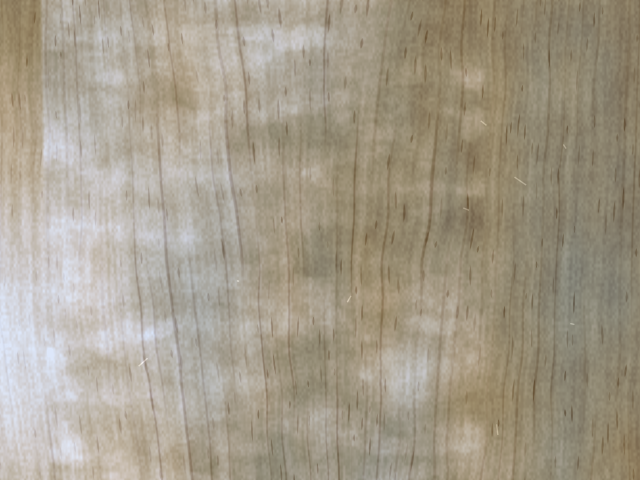
This texture is drawn by a Shadertoy shader. Its source:

```glsl
float hash(vec2 p) {
    vec3 q = fract(p.xyx * vec3(0.1031, 0.1030, 0.0973));
    q += dot(q, q.yzx + 33.33);
    return fract((q.x + q.y) * q.z);
}

float noise(vec2 p) {
    vec2 i = floor(p), f = fract(p);
    f = f * f * (3.0 - 2.0 * f);
    return mix(mix(hash(i), hash(i + vec2(1, 0)), f.x),
               mix(hash(i + vec2(0, 1)), hash(i + 1.0), f.x), f.y);
}

float fbm(vec2 p) {
    float sum = 0.0, gain = 0.53;
    for (int i = 0; i < 4; i++) {
        sum += gain * noise(p);
        p = p * 2.03 + 17.3;
        gain *= 0.5;
    }
    return sum;
}

float blob(vec2 p, vec2 center, vec2 radius) {
    vec2 q = (p - center) / radius;
    return exp(-dot(q, q));
}

float segment(vec2 p, vec2 a, vec2 along) {
    return length(p - a - along * clamp(dot(p - a, along) / dot(along, along), 0.0, 1.0));
}

// Straight grain at the sides, closing downwards around the middle
float grainCoord(vec2 p) {
    float d = p.x - 0.66;
    float bend = 0.5 * d * (p.y - 0.4) * exp(-7.0 * d * d);
    return p.x - bend + 0.04 * (noise(p * vec2(4.0, 2.6)) - 0.5)
         + 0.009 * (noise(p * vec2(13.0, 11.0)) - 0.5);
}

// Growth lines: crisp on one side, fading on the other
float growthLines(float g, float y, float px) {
    float c = g * 29.0, id = floor(c);
    float d = (fract(c) - 0.3 - 0.4 * hash(vec2(id, 3.0))) / 29.0;
    float w = 0.0014 + 0.0012 * hash(vec2(id, 8.0));
    float core = 1.0 - smoothstep(w - 0.5 * px, w + px, abs(d));
    float halo = exp(-abs(d) * (d > 0.0 ? 130.0 : 500.0));
    float presence = smoothstep(0.25, 0.75, noise(vec2(id * 7.3, y * 3.5 + id)));
    return (0.65 * core + 0.4 * halo) * presence * (0.35 + 0.65 * hash(vec2(id, 21.0)));
}

// Short dark pores lying along the grain
float pores(float g, float y, float px) {
    float column = floor(g * 62.0);
    vec2 cell = vec2(g * 62.0, y * 13.0 + 9.0 * hash(vec2(column, 5.0)));
    vec2 id = floor(cell);
    float h = hash(id + 40.0);
    vec2 d = (fract(cell) - vec2(0.3 + 0.4 * hash(id), 0.5)) / vec2(62.0, 13.0);
    float len = 0.008 + 0.02 * hash(id + 71.0);
    float w = 0.0015 * (1.0 - smoothstep(0.0, len, abs(d.y)));
    return step(0.68, h) * (1.0 - smoothstep(w - 0.4 * px, w + px, abs(d.x)))
         * (1.0 - smoothstep(0.6 * len, len, abs(d.y))) * (0.4 + 0.6 * hash(id + 13.0));
}

vec3 woodTone(float k) {
    vec3 c = mix(vec3(0.51, 0.47, 0.39), vec3(0.58, 0.55, 0.46), clamp(k, -1.0, 1.0));
    c = mix(c, vec3(0.66, 0.62, 0.55), clamp(k - 1.0, 0.0, 1.0));
    c = mix(c, vec3(0.73, 0.71, 0.67), clamp(k - 2.0, 0.0, 1.0));
    c = mix(c, vec3(0.80, 0.79, 0.80), clamp(k - 3.0, 0.0, 1.0));
    return mix(c, vec3(0.85, 0.88, 0.94), clamp(k - 4.0, 0.0, 1.3));
}

void mainImage(out vec4 fragColor, in vec2 fragCoord) {
    float px = 1.0 / iResolution.y;
    vec2 p = fragCoord * px;
    vec2 uv = fragCoord / iResolution.xy;
    float g = grainCoord(p);

    // Plank seams
    float leftPlank = 1.0 - smoothstep(-0.003, 0.003, uv.x - 0.07 + 0.012 * (uv.y - 0.5));
    float rightPlank = smoothstep(-0.003, 0.003, uv.x - 0.757);
    float middlePlank = 1.0 - max(leftPlank, rightPlank);

    // Window sheen at the lower left, dimmer towards the right
    float sheen = blob(uv, vec2(-0.02, 0.28), vec2(0.26, 0.44));
    float k = 1.75 + 3.3 * sheen - 0.9 * smoothstep(0.45, 1.0, uv.x);
    k += 0.5 * blob(uv, vec2(0.32, 0.6), vec2(0.16, 0.5)) - 0.35 * smoothstep(0.7, 1.0, uv.y);
    k -= 0.7 * leftPlank * smoothstep(0.35, 0.8, uv.y) + 0.15 * rightPlank;

    // Cloudy figure with cross-grain ripples
    float cloud = fbm(vec2(g * 4.5, p.y * 4.0) + 3.0) - 0.5;
    float ripple = fbm(vec2(p.x * 6.0, p.y * 19.0 + 2.0 * cloud) + 31.0) - 0.5;
    k += (cloud * 3.2 + ripple * 2.4) * mix(0.4, 1.0, middlePlank);
    float patches = smoothstep(0.55, 0.75, fbm(p * vec2(9.0, 13.0) + 60.0));
    k += 0.75 * patches * middlePlank;

    // Fibres and fine speckle
    k += 0.8 * (noise(vec2(g * 150.0, p.y * 9.0)) - 0.5);
    k += 0.7 * (noise(vec2(g * 45.0, p.y * 2.0)) - 0.5);
    k += 0.8 * (noise(p * vec2(230.0, 150.0)) - 0.5);

    vec3 color = woodTone(k);
    float warmth = fbm(vec2(g * 5.0, p.y * 2.5) + 90.0) - 0.42 + 0.3 * leftPlank * uv.y;
    color += vec3(0.10, 0.0, -0.12) * warmth * (1.0 - 0.8 * sheen);

    // Reddish grain marks, washed out by the sheen
    float marks = growthLines(g, p.y, px) * mix(0.55, 1.0, middlePlank);
    marks += 0.9 * pores(g, p.y, px);
    color -= vec3(0.13, 0.16, 0.17) * marks * (1.0 - 0.55 * sheen);

    // Pale scratches
    for (int i = 0; i < 9; i++) {
        float s = float(i);
        vec2 start = vec2(0.25 + hash(vec2(s, 1.0)), hash(vec2(s, 2.0)));
        float angle = 6.283 * hash(vec2(s, 4.0));
        float d = segment(p, start, 0.03 * hash(vec2(s, 6.0)) * vec2(cos(angle), sin(angle)) + 0.002);
        color += 0.16 * (1.0 - smoothstep(0.0, 0.0008 + px, d));
    }

    fragColor = vec4(clamp(color, 0.0, 1.0), 1.0);
}
```
